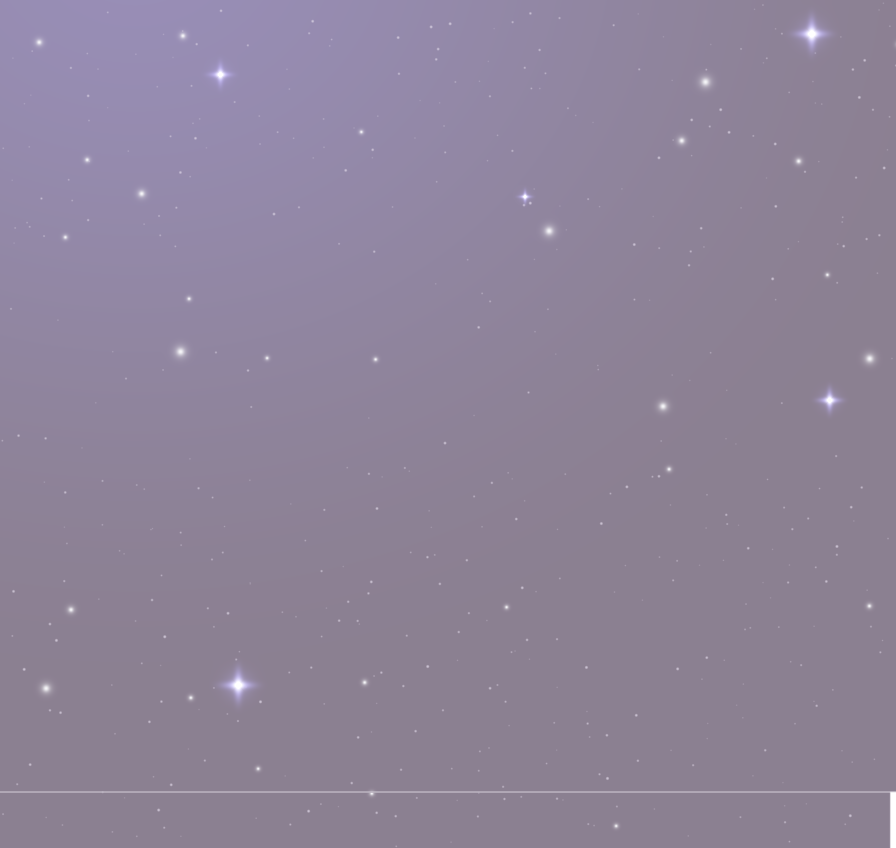
A Shadertoy shader for this background:

```glsl
// Dusky violet night sky with scattered dots, glowing stars and cross-shaped sparkles

vec4 hash4(vec2 p) {
    vec4 q = fract(p.xyxy * vec4(0.1031, 0.1030, 0.0973, 0.1099));
    q += dot(q, q.wzxy + 33.33);
    return fract((q.xxyz + q.yzzw) * q.zywx);
}

// One star per cell: x = distance, y = keep chance, z = size, w = height of the cell
vec4 cellStar(vec2 p, float cells, float margin, float seed) {
    vec2 id = floor(p * cells);
    vec4 rnd = hash4(id + seed);
    vec2 centre = (id + mix(vec2(margin), vec2(1.0 - margin), rnd.xy)) / cells;
    return vec4(length(p - centre), rnd.zw, (id.y + 0.5) / cells);
}

// Tiny dots, thinned out in a band across the middle
float dotLayer(vec2 p, float cells, float seed, float px) {
    vec4 star = cellStar(p, cells, 0.07, seed);
    float density = mix(0.12, 0.52, smoothstep(0.06, 0.16, abs(star.w - 0.58)));
    float radius = mix(0.0005, 0.0015, star.z * star.z);
    float disc = 1.0 - smoothstep(-px, px, star.x - radius);
    return disc * mix(0.3, 0.75, star.z) * step(star.y, density);
}

// Round stars with a bright core and a soft halo, mostly in the upper sky
float glowLayer(vec2 p, float cells, float seed) {
    vec4 star = cellStar(p, cells, 0.16, seed);
    float density = mix(0.18, 0.68, smoothstep(0.4, 0.75, star.w));
    float size = mix(0.4, 1.0, star.z * star.z);
    float d = star.x / size;
    float core = exp(-pow(d / 0.0042, 2.0));
    float halo = exp(-pow(d / 0.0085, 2.0));
    return (0.6 * core + 0.4 * halo) * step(star.y, density);
}

// Tapered ray along x, blurred along y
float ray(vec2 q) {
    float taper = max(0.0, 1.0 - abs(q.x) / 0.036);
    return taper * taper * exp(-pow(q.y / 0.0045, 2.0));
}

void mainImage(out vec4 fragColor, in vec2 fragCoord) {
    float px = 1.0 / iResolution.y;
    float aspect = iResolution.x * px;
    vec2 p = fragCoord * px;

    // Violet light falling off from the upper left
    float falloff = length((p - vec2(0.16, 1.08)) * vec2(0.88, 1.0));
    vec3 col = mix(vec3(0.60, 0.56, 0.725), vec3(0.545, 0.5, 0.568),
                   smoothstep(-0.1, 0.94, falloff));

    // Scattered stars
    float dots = max(dotLayer(p, 22.0, 7.0, px), dotLayer(p + 0.021, 23.0, 61.0, px));
    col = mix(col, vec3(0.87, 0.84, 0.9), dots);
    col = mix(col, vec3(0.96, 0.96, 0.97), glowLayer(p, 8.0, 19.0));

    // Sparkles, spaced ever wider toward the ground
    for (int i = 0; i < 5; i++) {
        float n = float(i);
        vec2 centre = vec2(fract(0.906 + 0.34 * n) * aspect, 0.96 - 0.048 * n * n);
        vec2 q = (p - centre) / (0.7 + 0.3 * cos(1.5708 * n));
        float glow = 0.35 * exp(-dot(q, q) / 0.00025);
        float rays = max(ray(q), ray(q.yx));
        float core = exp(-dot(q, q) / 0.00004);
        col = mix(col, vec3(0.74, 0.69, 0.98), min(1.0, glow + rays));
        col = mix(col, vec3(1.0), min(1.0, core + 0.5 * rays * rays));
    }

    // Thin horizon line and the pale strip at its right end
    float line = 1.0 - smoothstep(0.0, px, abs(p.y - 0.066) - 0.0004);
    col = mix(col, vec3(0.74, 0.71, 0.76), 0.8 * line);
    float strip = smoothstep(-px, px, p.x - 0.9935 * aspect)
                * (1.0 - smoothstep(-px, px, p.y - 0.066));
    col = mix(col, vec3(1.0), strip);

    fragColor = vec4(col, 1.0);
}
```
